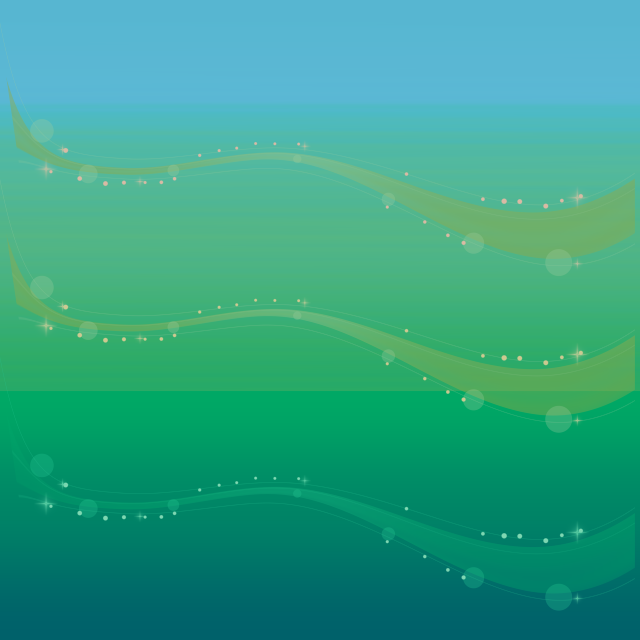
Reproduce this background procedurally as a three.js fragment shader.

```glsl
// Blue-to-green gradient with three wavy ribbons, each trailed by dots, discs and sparkles.
varying vec2 vUv;

float hash(float n) { return fract(sin(n * 127.1) * 4375.85); }

// Ribbon edges, measured downward from the top of the canvas
float upperEdge(float x) {
  float right = max(x - 0.833, 0.0) / 0.159;
  return 0.264 - 0.14 * exp(-(x - 0.0104) / 0.0417)
    - 0.026 * smoothstep(0.195, 0.43, x)
    + 0.094 * smoothstep(0.43, 0.833, x) - 0.053 * right * right;
}

float thickness(float x) {
  return 0.0105 + 0.052 * exp(-(x - 0.026) / 0.029) + 0.075 * smoothstep(0.39, 1.015, x);
}

float lowerEdge(float x) { return upperEdge(x) + thickness(x); }

float disc(vec2 p, vec2 c, float r, float soft) {
  return 1.0 - smoothstep(r - soft, r + soft, length(p - c));
}

// Four-pointed star with a faint halo
float sparkle(vec2 q, float r) {
  q = abs(q) / r;
  float arms = exp(-q.x * 16.0) * max(1.0 - q.y, 0.0) + exp(-q.y * 16.0) * max(1.0 - q.x, 0.0);
  return min(arms + 0.3 * exp(-dot(q, q) * 4.0), 1.0);
}

float hairline(float dist) { return 1.0 - smoothstep(0.0003, 0.0014, abs(dist)); }

vec3 background(vec2 p) {
  // Layered sines make long, slightly bent horizontal streaks
  float streak = sin(p.y * 310.0 + sin(p.x * 3.0 + p.y * 40.0))
    + 0.7 * sin(p.y * 523.0 - p.x * 1.5) * sin(p.y * 97.0 + p.x * 2.0)
    + 0.8 * sin(p.y * 71.0 + p.x * 1.8);
  float y = p.y + 0.004 * streak;
  vec3 upper = mix(vec3(0.34, 0.715, 0.82), vec3(0.355, 0.72, 0.83), smoothstep(0.0, 0.14, y));
  upper = mix(upper, vec3(0.30, 0.73, 0.77), smoothstep(0.15, 0.18, y));
  upper = mix(upper, vec3(0.32, 0.725, 0.64), smoothstep(0.175, 0.235, y));
  upper = mix(upper, vec3(0.32, 0.71, 0.53), smoothstep(0.22, 0.38, y));
  upper = mix(upper, vec3(0.16, 0.665, 0.40), smoothstep(0.36, 0.61, y));
  upper += streak * vec3(0.007, 0.002, -0.005) * smoothstep(0.1, 0.25, p.y);
  vec3 lower = mix(vec3(0.0, 0.66, 0.395), vec3(0.0, 0.53, 0.40), smoothstep(0.61, 0.80, p.y));
  lower = mix(lower, vec3(0.0, 0.38, 0.415), smoothstep(0.76, 1.0, p.y));
  return mix(upper, lower, smoothstep(0.610, 0.612, p.y));
}

vec3 drawBand(vec3 col, vec2 p, float band) {
  float deep = step(1.5, band);
  vec3 ribbonColor = mix(vec3(0.55, 0.66, 0.28), vec3(0.0, 0.68, 0.42), deep);
  vec3 paleColor = mix(vec3(0.62, 0.80, 0.62), vec3(0.15, 0.78, 0.58), deep);
  vec3 dotColor = mix(vec3(0.91, 0.73, 0.65), vec3(0.87, 0.80, 0.58), step(0.5, band));
  dotColor = mix(dotColor, vec3(0.55, 0.88, 0.73), deep);

  // Ribbon body, cut slantwise on the left and upright on the right
  float top = upperEdge(p.x), thick = thickness(p.x);
  float slope = (upperEdge(p.x + 0.001) - top) / 0.001;
  float tilt = inversesqrt(1.0 + slope * slope);
  float above = (p.y - top) * tilt;
  float below = (top + thick - p.y) * tilt;
  float leftCut = 0.0104 + 0.146 * (p.y - 0.124);
  float ends = smoothstep(leftCut - 0.001, leftCut + 0.001, p.x)
    * (1.0 - smoothstep(0.991, 0.993, p.x));
  float body = smoothstep(-0.001, 0.001, above) * smoothstep(-0.001, 0.001, below) * ends;
  float across = (p.y - top) / thick;
  float middle = exp(-pow((p.x - 0.46) / 0.16, 2.0));
  float strands = 0.5 + 0.5 * sin(across * 11.0 + p.x * 9.0);
  vec3 tint = mix(ribbonColor, paleColor, 0.65 * middle + 0.08 * strands);
  float density = mix(0.46, 0.34, deep) - 0.09 * strands * across;
  density *= 1.0 - 0.5 * deep * (1.0 - smoothstep(0.0, 0.2, p.x));
  col = mix(col, tint, body * density);

  // Hairlines drifting beside both edges
  float drift = 0.004 * sin(p.x * 11.0);
  float lines = hairline(above + 0.011 + drift) + hairline(below + 0.010 - drift)
    + 0.7 * hairline(above - 0.15 * thick);
  col = mix(col, paleColor, 0.17 * lines * ends);

  // Translucent discs, largest toward the ends
  for (int i = 0; i < 7; i++) {
    float n = float(i);
    float x = 0.075 + 0.133 * n - 0.09 * exp(-(n - 1.5) * (n - 1.5));
    float y = lowerEdge(x) + 0.006 - 0.052 * exp(-n * 3.0) - 0.012 * exp(-(n - 2.7) * (n - 2.7));
    float r = mix(0.006, 0.021, pow(min(abs(x - 0.42) / 0.4, 1.0), 1.6));
    col = mix(col, paleColor, 0.3 * disc(p, vec2(x, y), r, 0.001));
  }

  // Small dots scattered on either side, sparse past the crest
  for (int i = 0; i < 29; i++) {
    float n = float(i);
    float x = 0.072 + 0.0297 * n + 0.018 * (hash(n + 3.0) - 0.5);
    float gap = step(0.48, x) * step(x, 0.58);
    float y = mix(upperEdge(x) - 0.013, lowerEdge(x) + 0.013, step(0.48, hash(n + 9.0)));
    y += 0.01 * (hash(n + 21.0) - 0.5);
    float r = 0.0022 + 0.0022 * hash(n + 5.0) * smoothstep(0.05, 0.4, abs(x - 0.46));
    col = mix(col, dotColor, 0.9 * (1.0 - gap) * disc(p, vec2(x, y), r, 0.0012));
  }

  // Sparkles gather near the two ends
  for (int i = 0; i < 6; i++) {
    float n = float(i);
    float x = 0.072 + 0.83 * pow(min(n / 4.0, 1.0), 2.5);
    float up = mod(n + step(3.5, n), 2.0);
    float y = mix(lowerEdge(x) + 0.011, upperEdge(x) - 0.013, up);
    float r = 0.010 + 0.009 * step(mod(n, 4.0), 0.5);
    col = mix(col, mix(dotColor, paleColor, 0.4), 0.8 * sparkle(p - vec2(x, y), r));
  }
  return col;
}

void main() {
  vec2 p = vec2(vUv.x, 1.0 - vUv.y);
  vec3 col = background(p);
  for (int k = 0; k < 3; k++) {
    float band = float(k);
    float offset = 0.2448 * band + 0.0332 * step(1.5, band);
    col = drawBand(col, p - vec2(0.0, offset), band);
  }
  gl_FragColor = vec4(col, 1.0);
}
```
